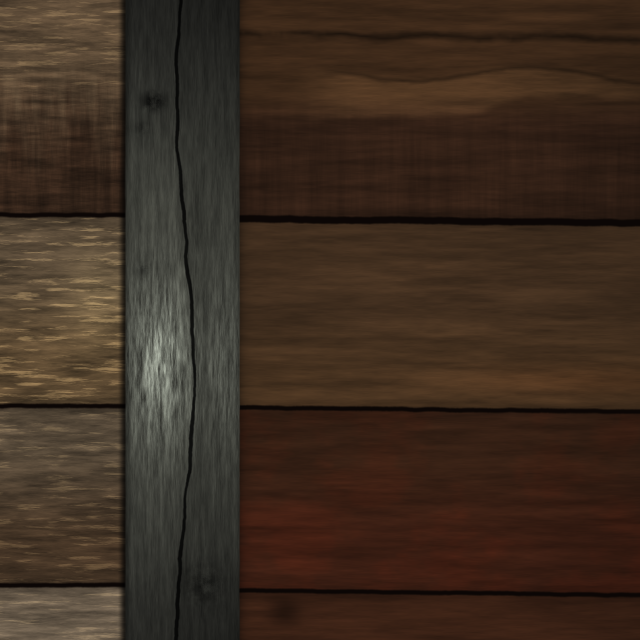
Give the GLSL for this texture, as a WebGL 2 fragment shader.

```glsl
#version 300 es
precision highp float;
// Dim wooden wall: horizontal planks crossed by a cracked grey upright beam.
// Stretched value noise gives the grain; lines and soft spots place the gaps,
// stains, knots and the pale sheen on the beam.
uniform vec2 u_resolution;
out vec4 fragColor;

float hash(vec2 p) {
  vec3 q = fract(vec3(p.xyx) * 0.1031);
  q += dot(q, q.yzx + 33.33);
  return fract((q.x + q.y) * q.z);
}

float noise(vec2 p) {
  vec2 i = floor(p), f = fract(p);
  f = f * f * (3.0 - 2.0 * f);
  return mix(mix(hash(i), hash(i + vec2(1, 0)), f.x),
             mix(hash(i + vec2(0, 1)), hash(i + vec2(1, 1)), f.x), f.y);
}

// Signed fractal noise, roughly -0.5 to 0.5
float fbm(vec2 p) {
  float sum = 0.0, amp = 0.5;
  for (int i = 0; i < 5; i++) {
    sum += amp * (noise(p) - 0.5);
    p = p * 2.03 + 17.3;
    amp *= 0.55;
  }
  return sum;
}

float spot(vec2 p, vec2 center, vec2 radius) {
  vec2 d = (p - center) / radius;
  return exp(-dot(d, d));
}

float line(float d, float halfWidth, float blur) {
  return 1.0 - smoothstep(halfWidth - blur, halfWidth + blur, abs(d));
}

// Heights of the three gaps, top to bottom; the right side tilts slightly
vec3 gapHeights(float x) {
  return x < 0.28 ? vec3(0.664, 0.366, 0.086)
                  : vec3(0.658, 0.363, 0.078) - vec3(0.010, 0.010, 0.013) * (x - 0.375);
}

vec3 rightPlanks(vec2 p, vec3 gap) {
  float grain = fbm(p * vec2(7, 75)), warp = fbm(p * vec2(8, 12));
  vec3 color;
  if (p.y > gap.x) {
    color = mix(vec3(0.190, 0.122, 0.084), vec3(0.232, 0.156, 0.098), smoothstep(0.80, 0.86, p.y));
    // Pale sapwood tongue under a dark wavy seam
    float top = 0.885 + 0.012 * sin(p.x * 17.0) + 0.02 * warp;
    float base = 0.815 + 0.035 * smoothstep(0.72, 0.84, p.x) + 0.02 * warp;
    float tongue = smoothstep(base - 0.006, base + 0.008, p.y) * (1.0 - smoothstep(top - 0.01, top + 0.012, p.y));
    color += vec3(0.072, 0.054, 0.034) * tongue * smoothstep(0.43, 0.56, p.x);
    color *= 1.0 - 0.28 * line(p.y - top, 0.003, 0.004) * smoothstep(0.46, 0.6, p.x);
    color *= 1.0 - 0.5 * line(p.y - 0.945 - 0.025 * warp, 0.004, 0.006) * smoothstep(-0.2, 0.2, fbm(p * vec2(14, 6)) + 0.08);
    color *= 1.0 + 0.3 * fbm(p * vec2(90, 7)) * (1.0 - smoothstep(0.76, 0.86, p.y));
  } else if (p.y > gap.y) {
    color = mix(vec3(0.282, 0.200, 0.127), vec3(0.256, 0.183, 0.122), smoothstep(0.40, 0.54, p.y));
    color += vec3(0.045, 0.018, 0.004) * spot(p, vec2(0.92, 0.405), vec2(0.20, 0.025));
    color *= 1.0 - 0.12 * spot(p, vec2(0.45, 0.49), vec2(0.1, 0.035));
  } else if (p.y > gap.z) {
    color = mix(vec3(0.218, 0.112, 0.072), vec3(0.205, 0.124, 0.080), smoothstep(0.15, 0.30, p.y));
    color += vec3(0.030, 0.004, 0.0) * smoothstep(0.0, 0.2, warp);
  } else {
    color = vec3(0.222, 0.128, 0.082);
    color *= 1.0 - 0.4 * spot(p, vec2(0.445, 0.045), vec2(0.025, 0.022));
  }
  color *= 1.0 + 0.5 * grain + 0.2 * fbm(p * vec2(35, 240));
  return color * (1.0 - 0.14 * smoothstep(0.75, 1.05, p.x));
}

vec3 leftPlanks(vec2 p, vec3 gap) {
  float grain = fbm(p * vec2(16, 120)), streaks = smoothstep(0.05, 0.32, fbm(p * vec2(22, 170) + 5.0));
  vec3 color;
  if (p.y > gap.x) {
    color = mix(vec3(0.200, 0.140, 0.100), vec3(0.340, 0.275, 0.205), smoothstep(0.74, 0.93, p.y + 0.16 * fbm(p * vec2(50, 8))));
    color *= 1.0 + 0.6 * fbm(p * vec2(95, 9)) * (1.0 - smoothstep(0.8, 0.9, p.y));
    streaks *= smoothstep(0.8, 0.9, p.y);
  } else if (p.y > gap.y) {
    color = mix(vec3(0.345, 0.275, 0.190), vec3(0.330, 0.275, 0.210), smoothstep(0.43, 0.6, p.y));
    color += vec3(0.10, 0.09, 0.06) * spot(p, vec2(0.16, 0.53), vec2(0.06, 0.08));
    streaks *= 1.6;
  } else if (p.y > gap.z) {
    color = mix(vec3(0.255, 0.195, 0.140), vec3(0.330, 0.280, 0.220), smoothstep(0.14, 0.32, p.y));
  } else {
    color = vec3(0.385, 0.335, 0.275);
  }
  return color * (1.0 + 0.75 * grain + 0.25 * fbm(p * vec2(60, 260))) + vec3(0.13, 0.11, 0.075) * streaks;
}

vec3 beam(vec2 p) {
  // Charcoal wood, brightest below the middle and dim at both ends
  float light = smoothstep(1.05, 0.62, p.y) * smoothstep(-0.12, 0.34, p.y);
  vec3 color = mix(vec3(0.125, 0.125, 0.115), vec3(0.255, 0.258, 0.232), light);
  float crackX = 0.289 + 0.013 * cos((p.y - 0.42) * 7.5) + 0.008 * fbm(vec2(3.0, p.y * 22.0));
  color *= 1.0 - 0.12 * smoothstep(-0.004, 0.004, p.x - crackX);
  float fibre = fbm(p * vec2(150, 9)), fine = fbm(p * vec2(330, 45));
  color *= 1.0 + 0.4 * fibre + 0.4 * fine;
  // Broken sheen carried by the fibres
  float sheen = spot(p, vec2(0.248, 0.43), vec2(0.048, 0.115)) + 0.3 * spot(p, vec2(0.355, 0.43), vec2(0.03, 0.13));
  color += vec3(0.27, 0.285, 0.265) * sheen * clamp(0.8 + 1.8 * fine + fibre, 0.0, 1.7);
  // Knots and stains
  float rough = clamp(0.7 + 2.5 * fbm(p * 75.0), 0.0, 1.0);
  float knots = spot(p, vec2(0.240, 0.842), vec2(0.019, 0.014)) + 0.5 * spot(p, vec2(0.222, 0.80), vec2(0.012, 0.01))
              + 0.6 * spot(p, vec2(0.318, 0.085), vec2(0.03, 0.035)) + 0.5 * spot(p, vec2(0.225, 0.58), vec2(0.01, 0.014));
  color *= 1.0 - 0.8 * min(knots * rough, 1.0);
  color *= 1.0 - 0.8 * line(p.x - crackX, 0.0016 + 0.0015 * noise(vec2(p.y * 30.0, 2.0)), 0.0015);
  return color * (0.65 + 0.35 * smoothstep(0.195, 0.208, p.x)) * (1.0 - 0.2 * smoothstep(0.362, 0.375, p.x));
}

void main() {
  vec2 p = gl_FragCoord.xy / u_resolution;
  vec3 gap = gapHeights(p.x);
  vec3 color = p.x < 0.28 ? leftPlanks(p, gap) : rightPlanks(p, gap);
  // Gaps between planks, with a softer shadow around them
  for (int i = 0; i < 3; i++) {
    float d = p.y - gap[i] + 0.003 * fbm(vec2(p.x * 40.0, float(i)));
    float halfWidth = i == 0 && p.x > 0.28 ? 0.0055 : 0.0034;
    color *= 1.0 - 0.25 * exp(-abs(d) / 0.010);
    color = mix(color, vec3(0.045, 0.025, 0.018), line(d, halfWidth, 0.002));
  }
  // Shadow beside the beam, then the beam itself
  color *= 1.0 - 0.75 * smoothstep(0.183, 0.196, p.x) * step(p.x, 0.28);
  color *= 1.0 - 0.3 * exp(-max(p.x - 0.375, 0.0) / 0.008) * step(0.28, p.x);
  float edge = 0.0012 * fbm(vec2(p.y * 40.0, 9.0));
  float inside = smoothstep(0.194, 0.198, p.x + edge) * (1.0 - smoothstep(0.373, 0.376, p.x + edge));
  color = mix(color, beam(p), inside);
  fragColor = vec4(color, 1.0);
}
```
